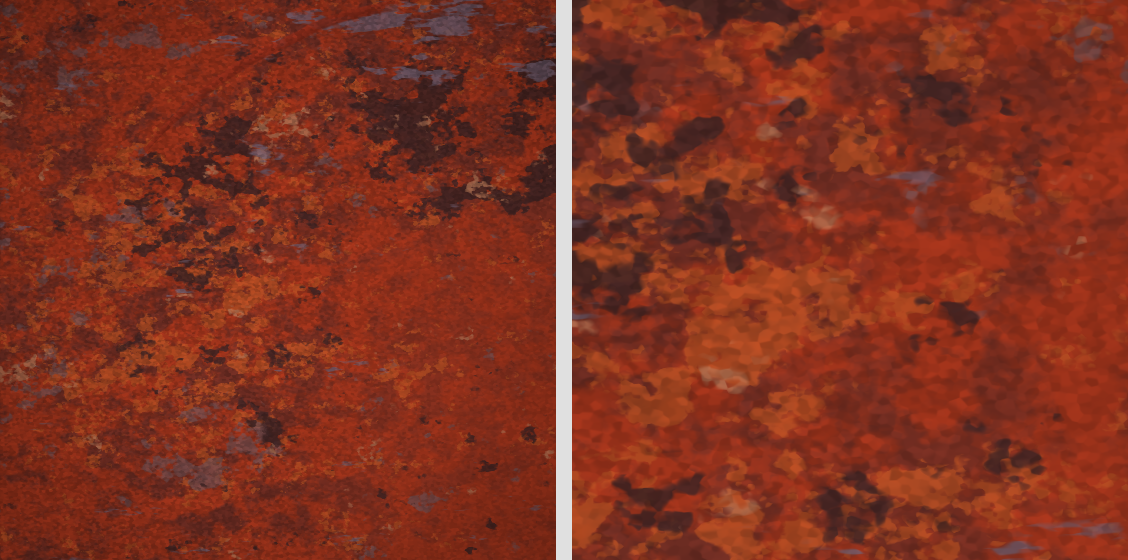
Left: the whole. Right: its middle third, enlarged.
A Shadertoy shader for this texture:

```glsl
const vec3 RED     = vec3(0.57, 0.182, 0.095);
const vec3 MAROON  = vec3(0.35, 0.150, 0.125);
const vec3 ORANGE  = vec3(0.63, 0.275, 0.120);
const vec3 SOOT    = vec3(0.22, 0.125, 0.125);
const vec3 SLATE   = vec3(0.40, 0.280, 0.290);
const vec3 BLUE    = vec3(0.40, 0.330, 0.390);
const vec3 TAN     = vec3(0.62, 0.400, 0.290);
const vec3 GROOVE  = vec3(0.51, 0.155, 0.090);

const float PATCH_FREQ  = 22.0;   // coarsest speckle, cells per canvas
const float GRAIN_FREQ  = 210.0;  // finest grain, cells per canvas
const vec2  WEAVE       = vec2(0.8, 1.1);
const float WARP        = 0.10;
const float GRAIN_DEPTH = 0.28;
const vec2  ARC_CENTRE  = vec2(0.827, 0.276);
const float ARC_RADIUS  = 0.724;
const float ARC_WIDTH   = 0.011;

// Stained zones: centre, radii
const vec4 SOOT_ZONES[6] = vec4[6](
    vec4(0.76, 0.80, 0.18, 0.12), vec4(0.97, 0.78, 0.04, 0.16),
    vec4(0.42, 0.73, 0.11, 0.09), vec4(0.36, 0.60, 0.10, 0.10),
    vec4(0.86, 0.65, 0.17, 0.03), vec4(0.50, 0.25, 0.06, 0.07));
const vec4 SLATE_ZONES[6] = vec4[6](
    vec4(0.27, 0.60, 0.09, 0.07), vec4(0.03, 0.57, 0.09, 0.12),
    vec4(0.09, 0.27, 0.13, 0.15), vec4(0.10, 0.91, 0.22, 0.12),
    vec4(0.37, 0.17, 0.16, 0.08), vec4(0.73, 0.11, 0.07, 0.13));
const vec4 STREAK_ZONES[6] = vec4[6](
    vec4(0.52, 0.95, 0.12, 0.05), vec4(0.81, 0.93, 0.10, 0.07),
    vec4(1.00, 0.85, 0.03, 0.06), vec4(0.49, 0.71, 0.05, 0.04),
    vec4(0.68, 0.98, 0.12, 0.04), vec4(0.74, 0.87, 0.10, 0.02));

vec3 hash3(vec2 p) {
    vec3 q = fract(p.xyx * vec3(0.1031, 0.1030, 0.0973));
    q += dot(q, q.yxz + 33.33);
    return fract((q.xxy + q.yzz) * q.zyx);
}

// Smooth cellular noise: random cell values blended by distance, 0 to 1
float cells(vec2 p) {
    vec2 id = floor(p), f = p - id;
    float sum = 0.0, total = 1e-5;
    for (int y = -1; y <= 1; y++)
    for (int x = -1; x <= 1; x++) {
        vec2 o = vec2(x, y);
        vec3 h = hash3(id + o);
        vec2 d = o + h.xy - f;
        float w = exp(-8.0 * dot(d, d));
        sum += w * h.z;
        total += w;
    }
    return sum / total;
}

// Four cellular octaves, centred on zero
float layered(vec2 p) {
    float sum = 0.0, amp = 0.73;
    for (int i = 0; i < 4; i++) {
        sum += amp * (cells(p) - 0.5);
        p = p * 2.1 + 17.3;
        amp *= 0.68;
    }
    return sum;
}

float blob(vec2 p, vec4 zone) {
    vec2 q = (p - zone.xy) / zone.zw;
    return exp(-dot(q, q));
}

float zones(vec2 p, vec4 list[6]) {
    float m = 0.0;
    for (int i = 0; i < 6; i++) m = max(m, blob(p, list[i]));
    return m;
}

float speckle(float noise, float density) {
    return smoothstep(-0.08, 0.14, noise + density);
}

void mainImage(out vec4 fragColor, in vec2 fragCoord) {
    vec2 p = fragCoord / iResolution.xy;
    vec2 w = p * WEAVE;
    vec2 warped = p + WARP * vec2(layered(w * 7.0), layered(w * 7.0 + 50.0));
    float broad = layered(w * 5.0 + 90.0);
    float clean = smoothstep(0.4, 0.85, p.x) * smoothstep(0.72, 0.5, p.y);

    // Mottled red ground
    float mottle = smoothstep(-0.3, 0.45, layered(w * PATCH_FREQ * 1.2 + 30.0) + 0.4 * broad);
    vec3 col = mix(RED, MAROON, mottle * mix(0.85, 0.38, clean));

    // Orange flecks
    float warm = blob(warped, vec4(0.30, 0.50, 0.32, 0.42));
    float fleck = speckle(layered(w * PATCH_FREQ * 1.6 + 140.0), 0.4 * warm - 0.45 + 0.3 * broad);
    col = mix(col, ORANGE, 0.75 * fleck);

    // Slate, soot and tan stains
    float slate = speckle(layered(w * PATCH_FREQ + 200.0), 0.36 * zones(warped, SLATE_ZONES) - 0.5);
    col = mix(col, SLATE, 0.72 * slate);
    float soot = speckle(layered(w * PATCH_FREQ + 260.0), 0.58 * zones(warped, SOOT_ZONES) - 0.48);
    col = mix(col, SOOT, 0.85 * soot);
    float pale = max(blob(warped, vec4(0.07, 0.30, 0.07, 0.055)),
                     0.85 * blob(warped, vec4(0.53, 0.82, 0.08, 0.04)));
    col = mix(col, TAN, 0.8 * speckle(layered(w * PATCH_FREQ + 320.0), 0.58 * pale - 0.55));

    // Horizontal blue scrapes
    float scrape = layered(p * vec2(9.0, 34.0) + 380.0);
    col = mix(col, BLUE, 0.8 * speckle(scrape, 0.56 * zones(warped, STREAK_ZONES) - 0.56));

    // Curved groove with a lit upper rim
    float across = length(p - ARC_CENTRE) - ARC_RADIUS + 0.006 * broad;
    float width = ARC_WIDTH * mix(0.45, 1.0, smoothstep(0.24, 0.42, p.x));
    float span = smoothstep(0.23, 0.29, p.x) * smoothstep(0.75, 0.66, p.x) * step(0.6, p.y);
    float groove = span * smoothstep(width, 0.6 * width, abs(across));
    vec3 grooveCol = GROOVE * (1.0 + 0.16 * clamp(across / width, -1.0, 1.0));
    col = mix(col, grooveCol, 0.85 * groove);

    // Fine grain and darker borders
    float grain = cells(w * GRAIN_FREQ) - 0.5;
    col *= 1.0 + GRAIN_DEPTH * grain * mix(1.0, 0.6, clean);
    vec2 c = p - vec2(0.52, 0.47);
    col *= 1.06 - 0.55 * dot(c, c) + 0.10 * broad;
    fragColor = vec4(col, 1.0);
}
```
